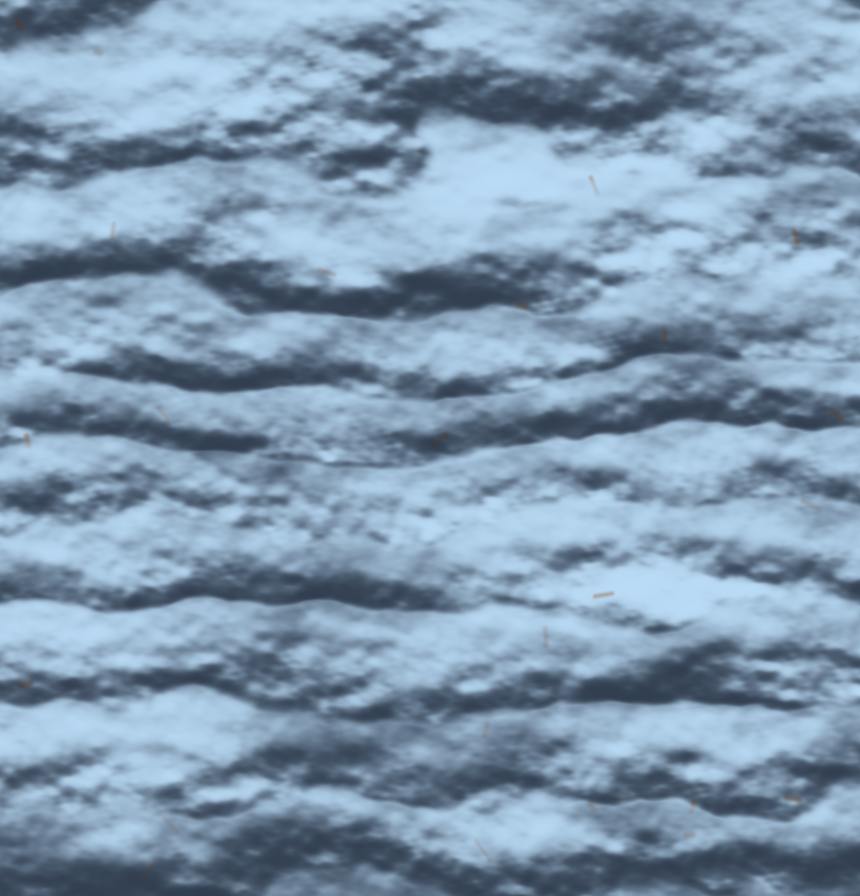
Give the GLSL for this texture, as a Shadertoy shader.

```glsl
// Rough blue-white plaster laid in uneven horizontal ledges, lit from above.
// Warped layers give bright shelves over dark undersides; the slope of a
// fractal height field adds lumps, and a few straw flecks are scattered on top.

const vec3 SHADOW_BLUE = vec3(0.19, 0.24, 0.31);
const vec3 SNOW_BLUE = vec3(0.73, 0.86, 0.965);
const vec3 STRAW_BROWN = vec3(0.47, 0.37, 0.31);
const vec2 LUMP_SCALE = vec2(6.0, 11.0);
const vec2 TO_LIGHT = vec2(-0.004, 0.012);

float hash(vec2 p) {
    return fract(sin(dot(p, vec2(127.1, 311.7))) * 43758.545);
}

mat2 rotation(float angle) {
    float c = cos(angle), s = sin(angle);
    return mat2(c, s, -s, c);
}

float noise(vec2 p) {
    vec2 cell = floor(p);
    vec2 f = fract(p);
    vec2 w = f * f * (3.0 - 2.0 * f);
    float low = mix(hash(cell), hash(cell + vec2(1.0, 0.0)), w.x);
    float high = mix(hash(cell + vec2(0.0, 1.0)), hash(cell + vec2(1.0)), w.x);
    return mix(low, high, w.y);
}

// Fractal noise, centred on zero
float fbm(vec2 p) {
    float sum = 0.0;
    float amplitude = 0.5;
    mat2 turn = rotation(0.5);
    for (int i = 0; i < 5; i++) {
        sum += amplitude * (noise(p) - 0.5);
        p = turn * p * 2.03 + vec2(17.3, 9.1);
        amplitude *= 0.49;
    }
    return sum;
}

float lumpHeight(vec2 p) {
    return fbm(p * LUMP_SCALE + 3.7);
}

// Layer coordinate: the whole part numbers the ledge; upper ledges are thicker
float layerCoord(vec2 p, float lump) {
    float spread = max(p.y - 0.55, 0.0);
    float meander = 1.9 * fbm(p * vec2(2.5, 3.0) + 21.0);
    return 11.0 * p.y - 9.0 * spread * spread + 0.83 + meander + 0.8 * lump;
}

// Zero on the bright shelf, one in the shadow of the ledge above it
float undersideShadow(float f) {
    return smoothstep(0.0, 0.13, f) * (1.0 - smoothstep(0.13, 0.82, f));
}

// Coverage of short straw pieces, at most one in each grid cell
float strawFlecks(vec2 p, float density, float pixel) {
    vec2 grid = p * 11.0;
    float cover = 0.0;
    for (int j = -1; j <= 1; j++) {
        for (int i = -1; i <= 1; i++) {
            vec2 cell = floor(grid) + vec2(i, j);
            float present = step(hash(cell + 5.3), density);
            vec2 centre = cell + vec2(hash(cell + 1.7), hash(cell + 8.9));
            vec2 q = rotation(6.28 * hash(cell + 3.1)) * (grid - centre) / 11.0;
            float halfLength = mix(0.002, 0.014, hash(cell + 6.4));
            float width = mix(0.004, 0.001, halfLength / 0.014);
            q.x -= clamp(q.x, -halfLength, halfLength);
            float edge = 0.002 + pixel;
            float fleck = 1.0 - smoothstep(width - edge, width + edge, length(q));
            cover = max(cover, present * fleck);
        }
    }
    return cover;
}

void mainImage(out vec4 fragColor, in vec2 fragCoord) {
    vec2 p = fragCoord / iResolution.y;
    float pixel = 1.0 / iResolution.y;

    // Ledges, with shadows that deepen and fade along their length
    float lump = lumpHeight(p);
    float layer = layerCoord(p, lump);
    float shadow = undersideShadow(fract(layer));
    float depth = mix(0.3, 1.05, noise(vec2(p.x * 4.0, floor(layer) * 7.0)));

    // Lumps lit from above, rougher in the shadows than on the shelves
    float slope = lump - lumpHeight(p + TO_LIGHT);
    float roughness = mix(0.5, 1.15, shadow);
    float fibres = noise(rotation(0.4) * p * vec2(40.0, 150.0)) - 0.5;

    float light = 0.66 - 2.2 * depth * shadow;
    light += roughness * (17.0 * slope + 0.4 * fibres);
    light += 2.2 * fbm(p * vec2(3.0, 5.0) + 9.0);

    // Ragged dark foot of the wall
    light -= 1.5 * (1.0 - smoothstep(0.01, 0.08, p.y + 0.12 * lump));

    // Tone curve and colour
    float tone = pow(1.0 / (1.0 + exp(-1.95 * light)), 0.75);
    vec3 colour = mix(SHADOW_BLUE, SNOW_BLUE, tone);
    float straw = strawFlecks(p, 0.22, pixel) * (0.25 + 0.4 * shadow);
    colour = mix(colour, STRAW_BROWN * (0.6 + 0.7 * tone), straw);
    fragColor = vec4(colour, 1.0);
}
```
